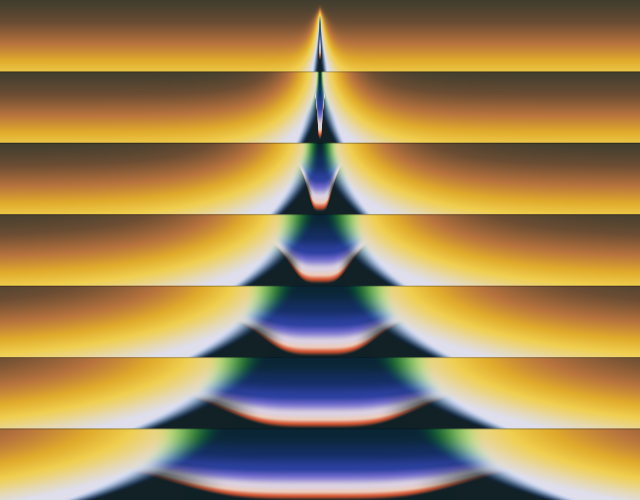
This background is drawn by a Shadertoy shader. Its source:

```glsl
// Seven stacked bands, each a dusk gradient from olive to gold, cut by a flared
// spire that widens with the band number. Inside the spire a navy-to-ember
// column glows; soft per-channel edges give its green and yellow fringe.

const float BANDS = 7.0;

// Blend to the next colour stop between two positions.
vec3 stop(vec3 base, vec3 next, float from, float to, float t) {
    return mix(base, next, smoothstep(from, to, t));
}

// Linear version, for the broad outer gradient.
vec3 ramp(vec3 base, vec3 next, float from, float to, float t) {
    return mix(base, next, clamp((t - from) / (to - from), 0.0, 1.0));
}

// Outer ramp: olive, brown, amber, gold, cream, cool white.
vec3 duskRamp(float t) {
    vec3 c = ramp(vec3(0.25, 0.24, 0.18), vec3(0.42, 0.30, 0.20), 0.0, 0.25, t);
    c = ramp(c, vec3(0.72, 0.45, 0.24), 0.25, 0.54, t);
    c = ramp(c, vec3(0.88, 0.67, 0.17), 0.54, 0.80, t);
    c = ramp(c, vec3(0.94, 0.81, 0.31), 0.80, 1.03, t);
    c = ramp(c, vec3(0.90, 0.85, 0.70), 1.03, 1.33, t);
    return ramp(c, vec3(0.87, 0.87, 0.93), 1.33, 1.58, t);
}

// Inner ramp: dark teal, navy, blue, violet, white, peach, red, dark.
vec3 emberRamp(float t) {
    vec3 c = vec3(0.04, 0.15, 0.21);
    c = stop(c, vec3(0.08, 0.18, 0.39), 0.05, 0.34, t);
    c = stop(c, vec3(0.17, 0.25, 0.62), 0.30, 0.53, t);
    c = stop(c, vec3(0.43, 0.41, 0.80), 0.52, 0.65, t);
    c = stop(c, vec3(0.86, 0.82, 0.88), 0.61, 0.77, t);
    c = stop(c, vec3(0.93, 0.80, 0.73), 0.77, 0.86, t);
    c = stop(c, vec3(0.84, 0.33, 0.19), 0.84, 0.92, t);
    return stop(c, vec3(0.06, 0.13, 0.15), 0.90, 0.98, t);
}

// Position is measured in band heights: x from the axis, y down from the top.
vec3 shade(vec2 pos) {
    float band = clamp(floor(pos.y), 0.0, BANDS - 1.0);
    float v = clamp(pos.y - band, 0.0, 1.0);
    float x = abs(pos.x);

    // Spire half-width flares down each band.
    float neck = 0.025 * pow(band, 2.4);
    float foot = 0.069 * (band + 1.0) * (band + 1.0);
    float width = mix(neck, foot, v * v) + 0.001;

    // Light decays outward from the spire over the vertical dusk gradient.
    float reach = (0.385 * band + 0.012 + 0.117 * v) * (1.0 - 0.06 * band * v);
    float halo = exp(-max(x - width, 0.0) / reach) * smoothstep(0.03, 0.3, pos.y);
    vec3 outer = duskRamp(0.97 * pow(v, 1.2) + mix(1.45, 1.0, v) * halo);

    // The column's stops curl upward at its sides, then sink into shadow.
    float side = x / (1.1 * neck + 0.009);
    float curl = 0.4 * v * v * pow(min(side, 3.0), 4.0);
    vec3 inner = emberRamp(v + 0.035 - 0.012 * band + curl);
    float shadow = smoothstep(0.6, 1.3, side) * smoothstep(0.35, 0.75, v);
    inner = mix(inner, vec3(0.07, 0.13, 0.15), shadow);

    // Green opens first and blue last at the neck; the foot is nearly neutral.
    float soft = min(mix(0.07 + 0.06 * band, 0.04 + 0.03 * band, v), 0.8 * width);
    vec3 shift = mix(vec3(0.15, -0.25, 0.5), vec3(0.1, 0.0, -0.15), smoothstep(0.0, 0.7, v));
    vec3 open = smoothstep(-1.0, 1.0, vec3((x - width) / soft) - shift);
    vec3 color = mix(inner, outer, open);

    // Thin shadow under each seam.
    float seam = step(0.5, band) * (1.0 - smoothstep(0.0, 0.022, v));
    return color * (1.0 - 0.4 * seam);
}

void mainImage(out vec4 fragColor, in vec2 fragCoord) {
    // Average vertical samples to smooth the seams.
    vec3 color = vec3(0.0);
    for (int i = 0; i < 4; i++) {
        vec2 pixel = fragCoord + vec2(0.0, (float(i) - 1.5) * 0.25);
        vec2 pos = vec2(pixel.x - 0.5 * iResolution.x, iResolution.y - pixel.y);
        color += shade(pos * BANDS / iResolution.y);
    }
    fragColor = vec4(color / 4.0, 1.0);
}
```
